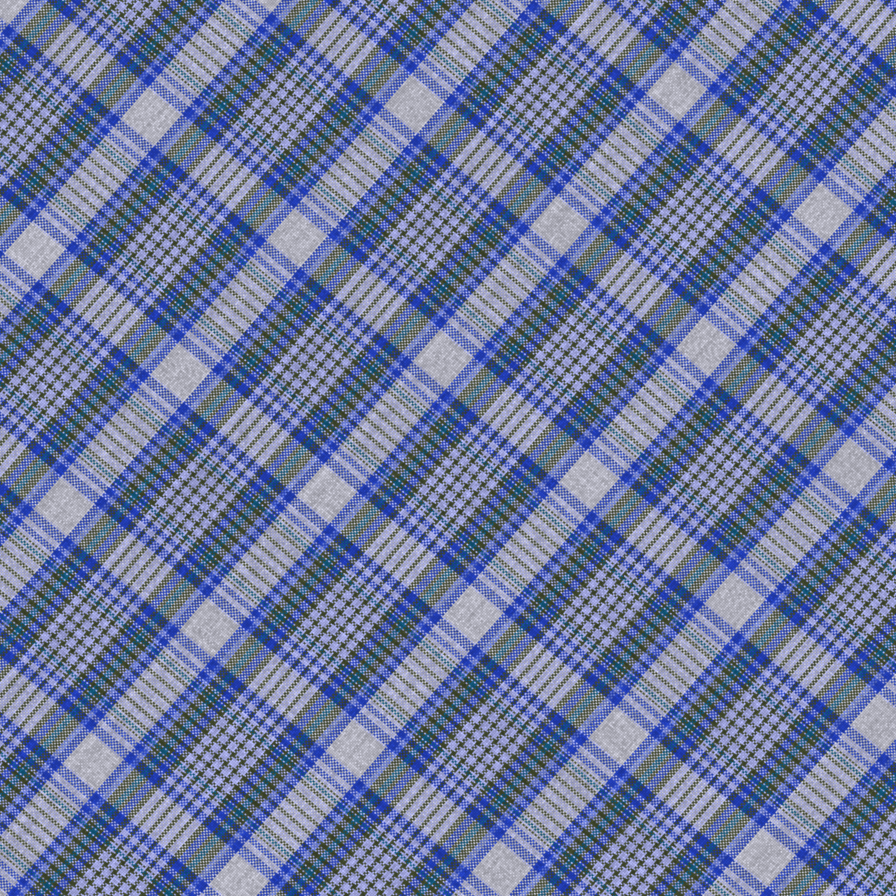
A three.js fragment shader for this texture:

```glsl
// Diagonal madras plaid: a skewed lattice of mirrored stripe setts,
// one for warp and one for weft, interlaced as fine plain weave in which
// the warp covers more. Sine-hash noise varies the yarn; sampling smooths edges.

varying vec2 vUv;

const vec3 CREAM      = vec3(0.75, 0.75, 0.80);
const vec3 LAVENDER   = vec3(0.66, 0.68, 0.91);
const vec3 PERIWINKLE = vec3(0.37, 0.46, 0.84);
const vec3 BLUE       = vec3(0.14, 0.25, 0.74);
const vec3 OLIVE      = vec3(0.25, 0.28, 0.17);
const vec3 TEAL       = vec3(0.07, 0.35, 0.49);

// One repeat along the warp and along the weft, in canvas units
const vec2 WARP_STEP = vec2(0.1302, 0.1497);
const vec2 WEFT_STEP = vec2(0.1628, -0.1354);
const vec2 CENTER    = vec2(0.4948, 0.5990);

const vec2 THREADS    = vec2(90.0, 96.0);  // weft and warp threads per repeat
const float WEFT_WIDTH = 0.86;             // part of its cell a weft yarn covers
const float SHEERNESS = 0.07;              // how much the covered yarn shows through
const float FOOTPRINT = 0.0015;            // width of the smoothing filter
const int SAMPLES = 4;

float hash(vec2 p) {
  return fract(sin(dot(p, vec2(127.1, 311.7))) * 43758.5453);
}

float cross2(vec2 a, vec2 b) {
  return a.x * b.y - a.y * b.x;
}

float band(float d, float start, float end) {
  return step(start, d) * step(d, end);
}

// Distance from the middle of the light square, mirrored, 0 to 0.5
float mirrorRepeat(float x) {
  return abs(fract(x + 0.5) - 0.5);
}

// Dark lines with light gaps, counted from the middle of the dark check
float fineLines(float d, float pitch, float gap) {
  return step(gap, fract((0.5 - d) / pitch + 0.5 * gap));
}

// Stripes across the warp: light band, blue edge, dark group, fine lines
vec3 warpColor(float d) {
  vec3 c = mix(CREAM, LAVENDER, step(0.115, d));
  c = mix(c, BLUE, band(d, 0.118, 0.158));
  c = mix(c, PERIWINKLE, band(d, 0.158, 0.190));
  c = mix(c, OLIVE, band(d, 0.190, 0.350));
  c = mix(c, TEAL, band(d, 0.226, 0.258));
  c = mix(c, BLUE, band(d, 0.285, 0.323));
  return mix(c, OLIVE, band(d, 0.350, 0.5) * fineLines(d, 0.0625, 0.54));
}

// Stripes across the weft: light band, two blue lines, fine lines
vec3 weftColor(float d) {
  vec3 c = mix(CREAM, LAVENDER, step(0.115, d));
  c = mix(c, BLUE, band(d, 0.122, 0.175));
  c = mix(c, BLUE, band(d, 0.215, 0.242));
  c = mix(c, OLIVE, band(d, 0.262, 0.5) * fineLines(d, 0.0667, 0.54));
  return mix(c, TEAL, band(d, 0.294, 0.312));
}

// Rounded yarn: bright along its middle, darker at its sides
float yarnShade(float across, float along) {
  vec2 q = vec2(across, along) - 0.5;
  return 1.06 - 0.8 * q.x * q.x - 0.4 * q.y * q.y;
}

vec3 cloth(vec2 uv) {
  // Lattice coordinates: x runs along the warp, y along the weft
  vec2 p = uv - CENTER;
  vec2 lattice = vec2(cross2(p, WEFT_STEP), cross2(WARP_STEP, p))
               / cross2(WARP_STEP, WEFT_STEP);

  // Slight waviness of the threads
  lattice += 0.002 * sin(lattice.yx * vec2(5.3, 4.1) + vec2(0.7, 1.9));

  vec2 grid = lattice * THREADS;
  vec2 cell = floor(grid);
  vec2 inside = fract(grid);
  vec2 middle = (cell + 0.5) / THREADS;

  // Each thread takes one colour and its own strength of dye
  vec3 warp = warpColor(mirrorRepeat(middle.y));
  vec3 weft = weftColor(mirrorRepeat(middle.x));
  warp *= yarnShade(inside.y, inside.x) * mix(0.90, 1.06, hash(vec2(cell.y, 3.0)));
  weft *= yarnShade(inside.x, inside.y) * mix(0.90, 1.06, hash(vec2(cell.x, 8.0)));

  // Alternate cells show the weft, with warp left bare beside it
  float alternate = step(0.5, mod(cell.x + cell.y, 2.0));
  float weftOnTop = alternate * step(abs(inside.x - 0.5), 0.5 * WEFT_WIDTH);
  float weftShare = mix(SHEERNESS, 1.0 - SHEERNESS, weftOnTop);

  // Uneven fibre on every crossing
  return mix(warp, weft, weftShare) * mix(0.88, 1.08, hash(cell));
}

void main() {
  vec3 color = vec3(0.0);
  for (int i = 0; i < SAMPLES; i++) {
    for (int j = 0; j < SAMPLES; j++) {
      vec2 offset = (vec2(float(i), float(j)) + 0.5) / float(SAMPLES) - 0.5;
      color += cloth(vUv + offset * FOOTPRINT);
    }
  }
  gl_FragColor = vec4(color / float(SAMPLES * SAMPLES), 1.0);
}
```
